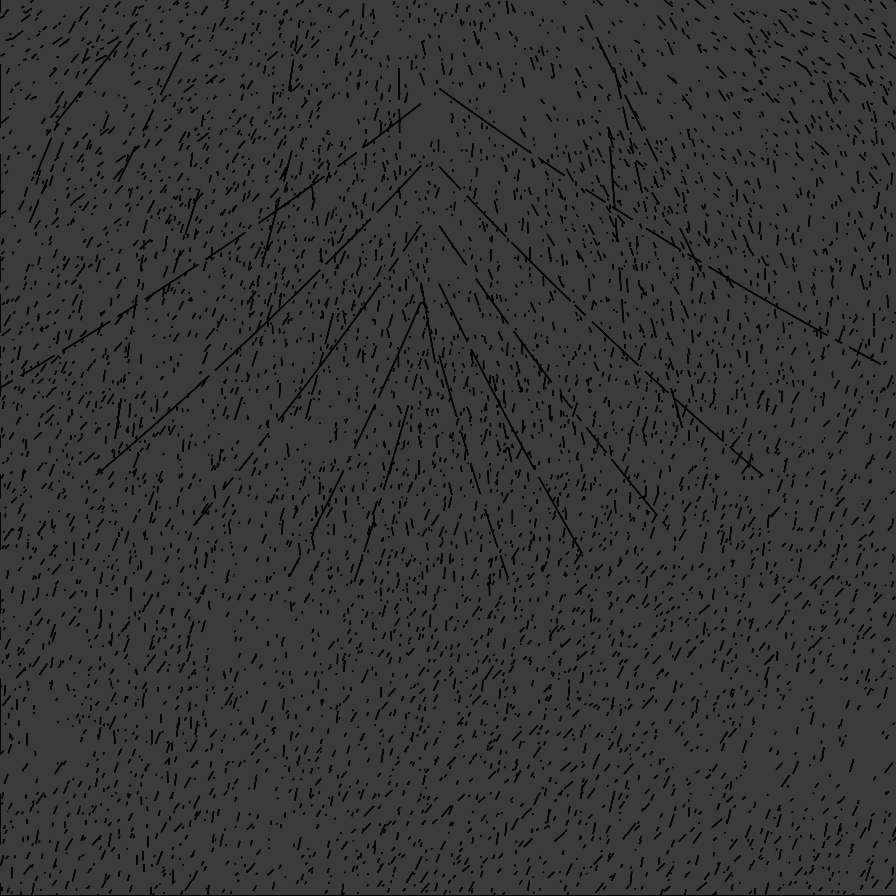
Reproduce this texture procedurally as a three.js fragment shader.

```glsl
// Dark grey ground covered with fine black dashes that fan out from the top.
// Two jittered grids of capsules give the grain; broken rays give the veins.
// A noise field leaves some quieter patches.

varying vec2 vUv;

const vec3 GROUND = vec3(0.23);
const vec3 INK = vec3(0.015);
const vec2 FAN_APEX = vec2(0.48, 1.15);
const float LEAN = -0.48;          // slant of the lower right grain, from vertical
const float HALF_WIDTH = 0.00106;
const float EDGE = 0.0003;
const float DASH_CELLS = 58.0;
const float DOT_CELLS = 102.0;
const float VEIN_BREAK = 0.009;    // length of the pieces a vein is broken into

float hash(vec2 p) {
  vec3 q = fract(vec3(p.xyx) * 0.1031);
  q += dot(q, q.yzx + 33.33);
  return fract((q.x + q.y) * q.z);
}

float noise(vec2 p) {
  vec2 i = floor(p);
  vec2 f = fract(p);
  f = f * f * (3.0 - 2.0 * f);
  float low = mix(hash(i), hash(i + vec2(1.0, 0.0)), f.x);
  float high = mix(hash(i + vec2(0.0, 1.0)), hash(i + vec2(1.0)), f.x);
  return mix(low, high, f.y);
}

float stroke(float d) {
  return 1.0 - smoothstep(HALF_WIDTH - EDGE, HALF_WIDTH + EDGE, d);
}

// Unit vector pointing down, turned from the vertical
vec2 downward(float turn) {
  return vec2(sin(turn), -cos(turn));
}

// Turn of the grain: a fan above, an even slant at the lower right
float grainTurn(vec2 p) {
  vec2 v = p - FAN_APEX;
  float fan = 0.75 * atan(v.x, -v.y);
  float slanted = smoothstep(0.1, 0.65, p.x * 0.8 - p.y + 0.35);
  return mix(fan, LEAN, slanted);
}

// One grid of capsules; lengths are half lengths in canvas units
float grain(vec2 p, float cells, float seed, float shortest, float longest, float presence) {
  vec2 home = floor(p * cells);
  float ink = 0.0;
  for (int y = -1; y <= 1; y++) {
    for (int x = -1; x <= 1; x++) {
      vec2 cell = home + vec2(float(x), float(y));
      vec2 key = cell + seed;
      vec2 jitter = vec2(hash(key + 11.3), hash(key + 47.9));
      vec2 centre = (cell + 0.1 + 0.8 * jitter) / cells;
      float turn = grainTurn(centre) + 0.8 * (hash(key + 83.1) - 0.5);
      vec2 along = downward(turn);
      float size = hash(key + 131.7);
      float reach = mix(shortest, longest, size * size);
      vec2 v = p - centre;
      float d = length(v - along * clamp(dot(v, along), -reach, reach));
      ink = max(ink, stroke(d) * step(hash(key + 211.5), presence));
    }
  }
  return ink;
}

// A broken, slightly curved ray
float vein(vec2 p, vec2 start, float turn, float reach, float bend, float solid) {
  vec2 along = downward(turn);
  vec2 v = p - start;
  float t = dot(v, along);
  float side = dot(v, vec2(-along.y, along.x)) - bend * t * t;
  float inside = step(0.0, t) * step(t, reach);
  float piece = step(hash(vec2(floor(t / VEIN_BREAK), start.y * 511.0 + turn * 97.0)), solid);
  return stroke(abs(side)) * inside * piece;
}

void main() {
  vec2 p = vUv;

  // Grain, thinner in quiet patches, with fine dots near the middle and top
  float patches = smoothstep(0.15, 0.6, noise(p * 8.0 + 3.7));
  float middle = 1.0 - smoothstep(0.12, 0.6, length((p - vec2(0.46, 0.64)) * vec2(1.1, 0.8)));
  float dashes = mix(0.4, 0.92, patches);
  float dots = mix(0.12, 0.3, patches) + 0.22 * middle;
  float ink = grain(p, DASH_CELLS, 5.0, 0.0015, 0.0075, dashes);
  ink = max(ink, grain(p, DOT_CELLS, 301.0, 0.0002, 0.0022, dots));

  // Main veins in pairs, steeper and shorter towards the bottom
  for (int i = 0; i < 10; i++) {
    float rank = floor(float(i) * 0.5);
    float side = mod(float(i), 2.0) * 2.0 - 1.0;
    float wobble = hash(vec2(float(i), 7.0)) - 0.5;
    vec2 start = vec2(0.48 + 0.01 * side, 0.88 - 0.07 * rank + 0.06 * wobble);
    float turn = side * (0.9 - 0.16 * rank + 0.12 * wobble);
    ink = max(ink, vein(p, start, turn, 0.58 - 0.08 * rank, 0.12 * side, 0.86));
  }

  // Short scattered rays along the fan
  for (int i = 0; i < 18; i++) {
    vec2 key = vec2(float(i), 29.0);
    vec2 start = vec2(0.06 + 0.82 * hash(key), 0.6 + 0.42 * hash(key + 17.0));
    float turn = grainTurn(start) * 0.6 + 0.4 * (hash(key + 41.0) - 0.5);
    ink = max(ink, vein(p, start, turn, 0.1 + 0.16 * hash(key + 59.0), 0.0, 0.65));
  }

  // Dark rim: solid below, dashed at the left
  ink = max(ink, stroke(p.y));
  ink = max(ink, stroke(p.x) * step(0.45, hash(vec2(floor(p.y * 70.0), 3.0))));

  gl_FragColor = vec4(mix(GROUND, INK, ink), 1.0);
}
```
